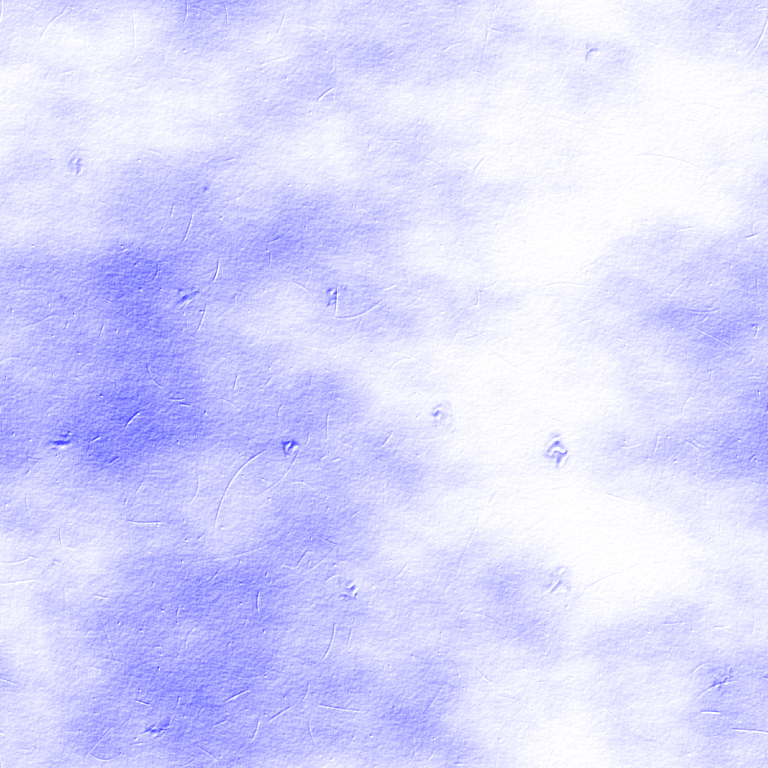
Write a Shadertoy shader that draws this texture.

```glsl
// Pale blue handmade paper: soft cloudy stains under a fine embossed grain,
// with scattered curved fibres, specks and crumpled blemishes.
// Stains are wrapped gradient noise; relief is a height field lit from one side.

const float STAIN_MEAN = 0.136;      // average depth of the blue
const float STAIN_CONTRAST = 0.39;
const float STAIN_SOFTNESS = 0.055;  // how gently stains fade to white
const vec2 STAIN_PERIOD = vec2(2.0, 3.0);  // largest clouds per canvas side
const float STAIN_GAIN = 0.61;
const int STAIN_OCTAVES = 7;
const float STAIN_SEED = 7.0;

const vec2 LIGHT_STEP = vec2(0.0012, -0.0020);
const float RELIEF_IN_WHITE = 0.04;
const float RELIEF_IN_BLUE = 0.4;
const vec2 GRAIN_COARSE = vec2(92.0, 110.0);
const vec2 GRAIN_MEDIUM = vec2(170.0, 200.0);
const vec2 GRAIN_FINE = vec2(300.0, 340.0);

const float FIBRE_WIDTH = 0.0012;
const float FIBRE_HEIGHT = 2.0;
const float LONG_FIBRE_GRID = 6.0;
const float SHORT_FIBRE_GRID = 12.0;
const float SCRAP_GRID = 25.0;
const float SPECK_GRID = 36.0;
const float SPECK_SHARE = 0.5;
const float BLEMISH_GRID = 6.0;
const float BLEMISH_SHARE = 0.5;
const float BLEMISH_DEPTH = 0.2;
const float CRUMPLE_HEIGHT = 14.0;
const float TAU = 6.28319;

// Integer hash: three values from 0 to 1 for a wrapped cell
vec3 hash(vec2 cell, float seed) {
    uvec3 v = uvec3(vec3(cell, seed) + 0.5) * 1664525u + 1013904223u;
    v.x += v.y * v.z; v.y += v.z * v.x; v.z += v.x * v.y;
    v ^= v >> 16u;
    v.x += v.y * v.z; v.y += v.z * v.x; v.z += v.x * v.y;
    return vec3(v >> 16u) / 65535.0;
}

vec2 heading(float turn) { return vec2(cos(turn * TAU), sin(turn * TAU)); }

float slope(vec2 cell, vec2 offset, vec2 period, float seed) {
    return dot(heading(hash(mod(cell, period), seed).x), offset);
}

// Gradient noise that repeats after one canvas
float noise(vec2 p, vec2 period, float seed) {
    p *= period;
    vec2 i = floor(p), f = p - i;
    vec2 u = f * f * f * (f * (f * 6.0 - 15.0) + 10.0);
    vec2 e = vec2(1.0, 0.0);
    float low = mix(slope(i, f, period, seed),
                    slope(i + e.xy, f - e.xy, period, seed), u.x);
    float high = mix(slope(i + e.yx, f - e.yx, period, seed),
                     slope(i + e.xx, f - e.xx, period, seed), u.x);
    return mix(low, high, u.y);
}

float clouds(vec2 p) {
    float sum = 0.0, gain = 1.0;
    vec2 period = STAIN_PERIOD;
    for (int i = 0; i < STAIN_OCTAVES; i++) {
        sum += gain * noise(p + 0.137 * float(i), period, STAIN_SEED + float(i));
        gain *= STAIN_GAIN;
        period *= 2.0;
    }
    return sum;
}

// Thin bent ridges, one per cell, tapering at both ends
float fibres(vec2 p, float grid, float seed) {
    p *= grid;
    vec2 home = floor(p);
    float height = 0.0;
    for (int y = -1; y <= 1; y++) {
        for (int x = -1; x <= 1; x++) {
            vec2 cell = home + vec2(x, y);
            vec3 place = hash(mod(cell, grid), seed);
            vec3 shape = hash(mod(cell, grid), seed + 1.0);
            vec2 axis = heading(place.z);
            vec2 q = p - cell - place.xy;
            q = vec2(dot(q, axis), dot(q, vec2(-axis.y, axis.x)));
            float halfLength = mix(0.12, 0.5, shape.x * shape.x);
            float bend = (shape.y - 0.5) * 1.8;
            float d = (q.y - bend * q.x * q.x) / length(vec2(1.0, 2.0 * bend * q.x));
            d /= FIBRE_WIDTH * grid;
            float taper = 1.0 - smoothstep(0.6, 1.0, abs(q.x) / halfLength);
            height += mix(0.1, 1.0, shape.z * shape.z) * taper * exp(-d * d);
        }
    }
    return height * FIBRE_HEIGHT;
}

// Soft ellipses kept inside their cells; radius is in cell units
float spots(vec2 p, float grid, float share, float radius, float seed) {
    p *= grid;
    vec2 cell = mod(floor(p), grid);
    vec3 place = hash(cell, seed), shape = hash(cell, seed + 1.0);
    vec2 axis = heading(place.z);
    vec2 q = fract(p) - mix(vec2(0.25), vec2(0.75), place.xy);
    q = vec2(dot(q, axis), dot(q, vec2(-axis.y, axis.x)) * 1.6);
    float r = length(q) / (radius * mix(0.5, 1.0, shape.y));
    return step(shape.x, share) * mix(0.3, 1.0, shape.z) * (1.0 - smoothstep(0.0, 1.0, r));
}

float blemishes(vec2 p) {
    vec2 ragged = vec2(noise(p, vec2(60.0), 20.0), noise(p, vec2(60.0), 21.0));
    return spots(p + 0.018 * ragged, BLEMISH_GRID, BLEMISH_SHARE, 0.2, 30.0);
}

// Height of the paper surface
float relief(vec2 p) {
    float height = 0.7 * noise(p, GRAIN_COARSE, 40.0);
    height += 0.7 * noise(p, GRAIN_MEDIUM, 41.0) + 0.6 * noise(p, GRAIN_FINE, 44.0);
    vec2 q = p + 0.005 * noise(p, vec2(18.0), 42.0);
    height += fibres(q, LONG_FIBRE_GRID, 50.0) + fibres(q, SHORT_FIBRE_GRID, 60.0);
    height += 0.6 * fibres(q, SCRAP_GRID, 80.0);
    height += 2.0 * spots(q, SPECK_GRID, SPECK_SHARE, 0.14, 70.0);
    return height + CRUMPLE_HEIGHT * blemishes(p) * abs(noise(p, vec2(80.0), 43.0));
}

void mainImage(out vec4 fragColor, in vec2 fragCoord) {
    vec2 uv = fragCoord / iResolution.xy;
    // Stains, fading softly into white
    float stain = STAIN_MEAN + STAIN_CONTRAST * clouds(uv);
    float depth = STAIN_SOFTNESS * log(1.0 + exp(stain / STAIN_SOFTNESS));
    depth += BLEMISH_DEPTH * blemishes(uv);
    // Embossing, stronger where the paper is bluer
    float shade = relief(uv) - relief(uv + LIGHT_STEP);
    float tone = 1.0 - depth + shade * (RELIEF_IN_WHITE + RELIEF_IN_BLUE * depth);
    fragColor = vec4(vec2(clamp(tone, 0.3, 1.0)), 1.0, 1.0);
}
```
